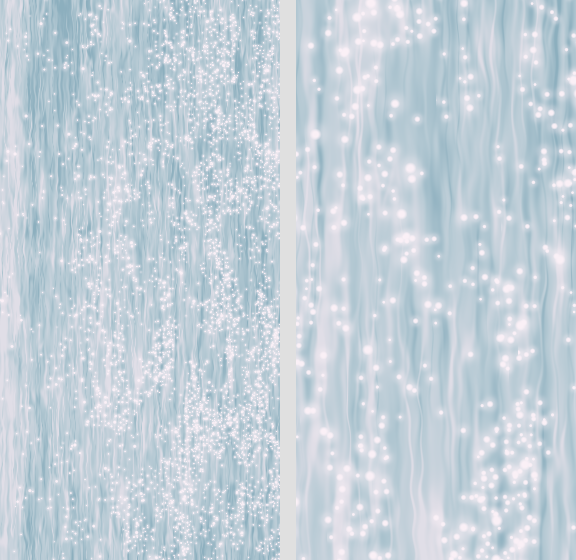
Left: the whole. Right: its middle third, enlarged.
Give the GLSL for this texture, as a Shadertoy shader.

```glsl
// Pale blue water falling in fine wavy threads, scattered with white glints.
// Threads are ridges of tall noise swayed by layered sines; the glints are
// jittered points in cell grids, kept or dropped by a clustered density.

const vec3 DEEP_BLUE = vec3(0.55, 0.685, 0.745);
const vec3 SOFT_BLUE = vec3(0.71, 0.79, 0.83);
const vec3 MILKY     = vec3(0.88, 0.87, 0.905);
const vec3 GLINT     = vec3(0.98, 0.94, 0.965);

float hash(vec2 p) {
    vec3 q = fract(p.xyx * 0.1031);
    q += dot(q, q.yzx + 33.33);
    return fract((q.x + q.y) * q.z);
}

float noise(vec2 p) {
    vec2 cell = floor(p);
    vec2 f = fract(p);
    f = f * f * (3.0 - 2.0 * f);
    float low  = mix(hash(cell), hash(cell + vec2(1, 0)), f.x);
    float high = mix(hash(cell + vec2(0, 1)), hash(cell + vec2(1, 1)), f.x);
    return mix(low, high, f.y);
}

// Sideways drift of the threads, out of step from place to place
float sway(vec2 p, float seed) {
    float phase = 9.0 * noise(p * vec2(26.0, 5.0) + seed);
    return 0.55 * sin(p.y * 27.0 + phase)
         + 0.30 * sin(p.y * 61.0 - phase * 1.4 + seed)
         + 0.15 * sin(p.y * 118.0 + p.x * 40.0);
}

// Tall, narrow noise that wanders from side to side
float strands(vec2 p, float columns, float stretch, float wander, float seed) {
    float x = p.x + wander * sway(p, seed);
    return noise(vec2(x * columns, p.y * columns / stretch) + seed);
}

// Thin lines along the middle level of a noise value
float ridge(float n, float width) {
    return smoothstep(1.0 - width, 1.0, 1.0 - abs(2.0 * n - 1.0));
}

// Crisp threads that fade in and out along their length
float threads(vec2 p, float columns, float seed) {
    float line = ridge(strands(p, columns, 14.0, 0.0045, seed), 0.34);
    return line * smoothstep(0.25, 0.75, noise(p * vec2(34.0, 9.0) + seed));
}

float band(float x, float centre, float width) {
    float d = (x - centre) / width;
    return exp(-d * d);
}

// Broad light and dark curtains
float curtains(vec2 p) {
    float x = p.x + 0.015 * sin(p.y * 3.1) + 0.008 * sin(p.y * 8.3 + 1.0);
    float tone = 0.30 * band(x, 0.03, 0.05) + 0.16 * band(x, 0.39, 0.05);
    tone -= 0.17 * band(x, 0.23, 0.11) * smoothstep(0.7, 1.9, p.y);
    tone += 0.12 * band(p.y, 0.62, 0.45) * band(x, 0.35, 0.4);
    tone -= 0.08 * (1.0 - smoothstep(0.0, 0.25, p.y));
    return tone + 0.18 * (noise(p * vec2(19.0, 1.6) + 4.0) - 0.5);
}

// Chance of a glint: loosely clumped, sparse at left, thick at lower right
float glintDensity(vec2 p) {
    float clump = 0.5 * noise(p * vec2(17.0, 9.0) + 17.0)
                + 0.5 * noise(p * vec2(41.0, 23.0) + 51.0);
    float spread = 0.07 + 0.36 * smoothstep(0.08, 0.5, p.x)
                 + 0.22 * smoothstep(0.45, 1.0, p.x);
    spread += 0.32 * band(p.y, 0.75, 0.5) * smoothstep(0.15, 0.6, p.x);
    return spread * smoothstep(0.25, 0.80, clump);
}

// One grid of round glints with soft halos that end inside the cell reach
float glints(vec2 p, float cells, float size, float amount, float seed) {
    float dimmed = 1.0;
    vec2 home = floor(p * cells);
    for (int j = -1; j <= 1; j++) {
        for (int i = -1; i <= 1; i++) {
            vec2 id = home + vec2(i, j);
            vec2 jitter = vec2(hash(id + seed), hash(id + seed + 71.0));
            vec2 centre = (id + jitter) / cells;
            float lit = step(hash(id + seed + 137.0), amount * glintDensity(centre));
            float radius = size * (0.55 + 0.5 * hash(id + seed + 211.0));
            float d = length(p - centre);
            float core = 1.0 - smoothstep(0.3, 1.2, d / radius);
            float fade = max(0.0, 1.0 - d * cells);
            float halo = 0.45 * exp(-d * d / (3.0 * radius * radius)) * min(1.0, 2.0 * fade);
            dimmed *= 1.0 - lit * max(core, halo);
        }
    }
    return 1.0 - dimmed;
}

void mainImage(out vec4 fragColor, in vec2 fragCoord) {
    vec2 p = fragCoord / iResolution.x;

    // Soft strands under crisp light and dark threads
    float mid  = strands(p, 75.0, 14.0, 0.004, 29.0);
    float fine = strands(p, 135.0, 16.0, 0.004, 63.0);
    float tone = 0.36 + curtains(p);
    tone += 0.24 * (mid - 0.5) + 0.34 * (fine - 0.5);
    tone += 0.26 * threads(p, 60.0, 88.0) + 0.26 * threads(p, 82.0, 41.0);
    tone -= 0.20 * threads(p, 66.0, 120.0) + 0.16 * threads(p, 90.0, 155.0);

    vec3 color = mix(DEEP_BLUE, SOFT_BLUE, smoothstep(-0.05, 0.45, tone));
    color = mix(color, MILKY, smoothstep(0.3, 0.95, tone));

    // Large glints at left give way to small ones at right
    float right = smoothstep(0.2, 0.85, p.x);
    float large  = glints(p, 38.0, 0.0085, mix(0.95, 0.30, right), 11.0);
    float medium = glints(p, 60.0, 0.0060, 0.85, 307.0);
    float small  = glints(p, 85.0, 0.0043, mix(0.25, 1.0, right), 503.0);
    float light = 1.0 - (1.0 - large) * (1.0 - medium) * (1.0 - small);
    color = mix(color, GLINT, light);

    fragColor = vec4(color, 1.0);
}
```
